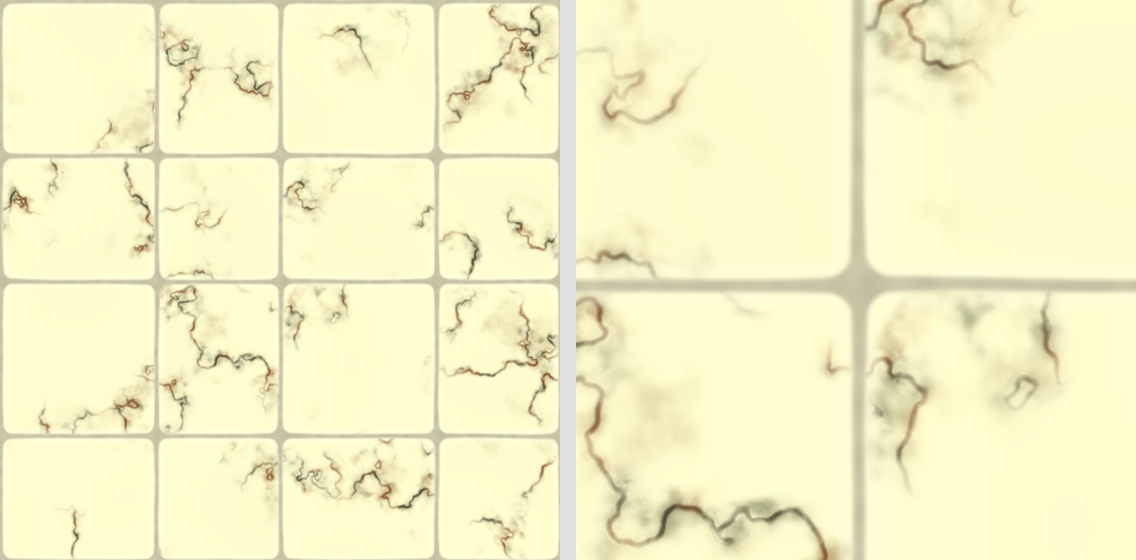
Left: the whole. Right: its middle third, enlarged.
Reproduce this texture procedurally as a Shadertoy shader.

```glsl
const float PERIOD = 0.5;                      // one wide plus one narrow tile
const vec2 ORIGIN = vec2(0.0013, -0.0026);     // first grout crossing
const vec2 SPLIT = vec2(0.2786, 0.2240);       // grout position inside a period
const float GROUT_HALF = 0.0043;
const float CORNER_RADIUS = 0.013;
const float EDGE_SOFTNESS = 0.0022;
const float EDGE_BOW = 0.0022;
const float EDGE_WOBBLE = 0.0022;
const float VEIN_SCALE = 6.0;
const float VEIN_WIDTH = 0.0024;
const float HALO_RANGE = 0.21;
const float PATCH_SCALE = 4.2;
const float GRAIN_SCALE = 42.0;
const float SEED = 7.3;

const vec3 CREAM = vec3(1.00, 0.99, 0.81);
const vec3 RIM_LIGHT = vec3(1.00, 1.00, 0.87);
const vec3 SMUDGE = vec3(0.90, 0.86, 0.67);
const vec3 HALO_GREEN = vec3(0.54, 0.55, 0.41);
const vec3 HALO_OCHRE = vec3(0.70, 0.57, 0.38);
const vec3 VEIN_DARK = vec3(0.25, 0.21, 0.14);
const vec3 VEIN_RUST = vec3(0.50, 0.31, 0.17);
const vec3 GROUT_EDGE = vec3(0.89, 0.87, 0.74);
const vec3 GROUT_CORE = vec3(0.79, 0.765, 0.65);

float hash(vec2 p) {
    vec3 q = fract(vec3(p.xyx) * 0.1031);
    q += dot(q, q.yzx + 33.33);
    return fract((q.x + q.y) * q.z);
}

float cornerSlope(vec2 cell, vec2 offset) {
    float angle = 6.2832 * hash(cell);
    return dot(vec2(cos(angle), sin(angle)), offset);
}

float gradientNoise(vec2 p) {
    vec2 i = floor(p), f = fract(p);
    vec2 u = f * f * f * (f * (f * 6.0 - 15.0) + 10.0);
    vec2 e = vec2(1.0, 0.0);
    return mix(mix(cornerSlope(i, f), cornerSlope(i + e, f - e), u.x),
               mix(cornerSlope(i + e.yx, f - e.yx), cornerSlope(i + e.xx, f - e.xx), u.x), u.y);
}

float fbm(vec2 p) {
    float sum = 0.0, amplitude = 1.0;
    for (int i = 0; i < 5; i++) {
        sum += amplitude * gradientNoise(p);
        p = mat2(1.6, 1.2, -1.2, 1.6) * p + 5.7;
        amplitude *= 0.5;
    }
    return sum;
}

float roundedBox(vec2 p, vec2 halfSize, float radius) {
    vec2 q = abs(p) - halfSize + radius;
    return length(max(q, 0.0)) + min(max(q.x, q.y), 0.0) - radius;
}

// Cream stone with patchy veins, stained halos and faint smudges
vec3 marble(vec2 p, float pixel) {
    float field = fbm(p * VEIN_SCALE);
    vec2 e = vec2(0.0015, 0.0);
    vec2 slope = vec2(fbm((p + e) * VEIN_SCALE), fbm((p + e.yx) * VEIN_SCALE)) - field;
    float veinDist = abs(field) / max(length(slope) / e.x, 3.0);

    float cluster = gradientNoise(p * PATCH_SCALE + 17.0) + 0.15 * gradientNoise(p * 15.0);
    float presence = smoothstep(-0.04, 0.22, cluster);
    float grain = smoothstep(-0.35, 0.45, fbm(p * GRAIN_SCALE));
    float tint = smoothstep(-0.25, 0.25, gradientNoise(p * 24.0 + 3.0));

    float smudge = smoothstep(0.12, 0.55, fbm(p * 9.0 + 41.0)) * smoothstep(-0.1, 0.25, cluster);
    float halo = 1.0 - smoothstep(0.0, HALO_RANGE, abs(field));
    halo *= halo * presence * (0.2 + 0.8 * grain);
    float vein = 1.0 - smoothstep(0.0, VEIN_WIDTH + pixel, veinDist);
    vein *= presence * (0.45 + 0.55 * grain);

    vec3 color = CREAM * (1.0 + 0.012 * gradientNoise(p * 5.0));
    color = mix(color, SMUDGE, smudge * (0.4 + 0.6 * grain));
    color = mix(color, mix(HALO_GREEN, HALO_OCHRE, tint), 0.75 * halo);
    return mix(color, mix(VEIN_DARK, VEIN_RUST, tint), 0.85 * vein);
}

void mainImage(out vec4 fragColor, in vec2 fragCoord) {
    vec2 uv = fragCoord / iResolution.xy;
    float pixel = 1.0 / min(iResolution.x, iResolution.y);

    // Alternating wide and narrow cells with slightly uneven joints
    vec2 wobble = vec2(gradientNoise(uv * 9.0), gradientNoise(uv * 9.0 + 31.0));
    vec2 grid = (uv - ORIGIN + EDGE_WOBBLE * wobble) / PERIOD;
    vec2 local = fract(grid) * PERIOD;
    vec2 second = step(SPLIT, local);
    vec2 low = SPLIT * second;
    vec2 high = mix(SPLIT, vec2(PERIOD), second);
    vec2 tile = 2.0 * floor(grid) + second + 4.0;

    // Rounded tile whose sides bow in toward the corners
    vec2 halfSize = 0.5 * (high - low);
    vec2 centered = local - 0.5 * (low + high);
    vec2 along = centered / halfSize;
    vec2 bow = EDGE_BOW * pow(abs(along.yx), vec2(4.0));
    float d = roundedBox(centered, halfSize - GROUT_HALF - bow, CORNER_RADIUS);

    // Each tile is cut from another part of the stone
    vec2 offset = 19.0 * vec2(hash(tile + SEED), hash(tile.yx + SEED + 11.0));
    vec3 stone = marble(uv + offset, pixel);
    float rim = smoothstep(-0.013, -0.004, d);
    stone = mix(stone, RIM_LIGHT, 0.5 * rim);

    vec3 grout = mix(GROUT_EDGE, GROUT_CORE, smoothstep(-0.001, 0.004, d));
    grout *= 1.0 + 0.06 * gradientNoise(uv * 60.0);
    float soft = max(EDGE_SOFTNESS, pixel);
    fragColor = vec4(mix(stone, grout, smoothstep(-soft, soft, d)), 1.0);
}
```
